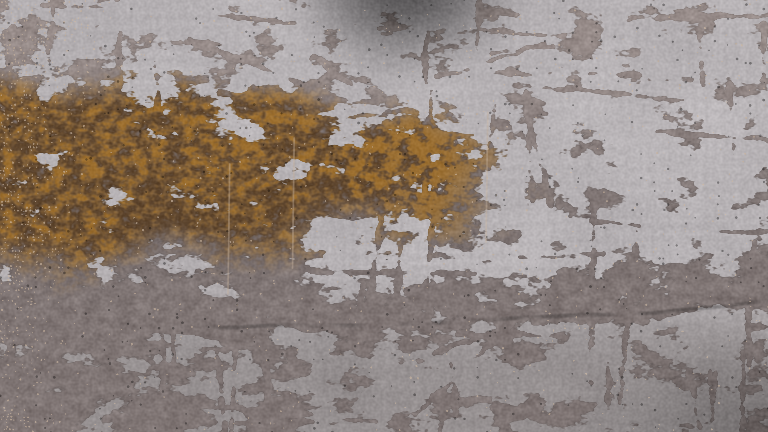
Reproduce this texture procedurally as a Shadertoy shader.

```glsl
// Weathered steel sheet: scratched grey paint over mauve primer with a field of ochre rust.

const vec3 STEEL_LIGHT = vec3(0.715, 0.698, 0.708);
const vec3 STEEL_DULL  = vec3(0.590, 0.568, 0.570);
const vec3 PRIMER      = vec3(0.500, 0.460, 0.455);
const vec3 PRIMER_PALE = vec3(0.590, 0.545, 0.535);
const vec3 RUST_DARK   = vec3(0.350, 0.250, 0.150);
const vec3 RUST_MID    = vec3(0.500, 0.365, 0.200);
const vec3 OCHRE       = vec3(0.680, 0.460, 0.130);
const vec3 CHIP_CREAM  = vec3(0.780, 0.700, 0.620);
const int SCRATCH_COUNT = 84;

vec2 hash22(vec2 p) {
    vec3 q = fract(p.xyx * vec3(0.1031, 0.1030, 0.0973));
    q += dot(q, q.yzx + 33.33);
    return fract((q.xx + q.yz) * q.zy);
}

float corner(vec2 cell, vec2 offset) {
    float angle = 6.2832 * hash22(cell).x;
    return dot(vec2(cos(angle), sin(angle)), offset);
}

// Gradient noise, roughly -0.7 to 0.7
float gradientNoise(vec2 p) {
    vec2 i = floor(p), f = fract(p), e = vec2(1, 0);
    vec2 u = f * f * f * (f * (f * 6.0 - 15.0) + 10.0);
    return mix(mix(corner(i, f), corner(i + e.xy, f - e.xy), u.x),
               mix(corner(i + e.yx, f - e.yx), corner(i + e.xx, f - e.xx), u.x), u.y);
}

float fbm(vec2 p, int octaves, float gain) {
    float sum = 0.0, amp = 1.0;
    for (int i = 0; i < octaves; i++) {
        sum += amp * gradientNoise(p);
        p = mat2(1.98, 0.22, -0.22, 1.98) * p + 17.3;
        amp *= gain;
    }
    return sum;
}

float segmentDistance(vec2 p, vec2 mid, vec2 halfSpan) {
    vec2 d = p - mid;
    return length(d - halfSpan * clamp(dot(d, halfSpan) / dot(halfSpan, halfSpan), -1.0, 1.0));
}

// Ragged scratches, mostly along the two axes, with a few diagonals
float scratches(vec2 p, float aspect) {
    float ink = 0.0;
    for (int i = 0; i < SCRATCH_COUNT; i++) {
        vec2 id = vec2(float(i), 7.0);
        vec2 mid = hash22(id) * vec2(aspect, 1.0);
        vec2 r = hash22(id + 41.0), s = hash22(id + 83.0);
        float tilt = (r.x - 0.5) * (s.x > 0.82 ? 1.8 : 0.22);
        float angle = tilt + (i % 2 == 0 ? 0.0 : 1.5708);
        float reach = mix(0.05, 0.22, r.y * r.y);
        float d = segmentDistance(p, mid, reach * vec2(cos(angle), sin(angle)));
        ink = max(ink, mix(0.65, 1.0, s.y) * smoothstep(0.010, 0.001, d));
    }
    return ink;
}

// Scattered round chips; density is the chance that a cell holds one
float chips(vec2 p, float cells, float density) {
    vec2 g = p * cells, id = floor(g);
    vec2 r = hash22(id + 5.0), spot = 0.3 + 0.4 * hash22(id + 71.0);
    float radius = mix(0.12, 0.28, r.y);
    return step(r.x, density) * smoothstep(radius + 0.12, radius - 0.08, length(fract(g) - spot));
}

void mainImage(out vec4 fragColor, in vec2 fragCoord) {
    vec2 uv = fragCoord / iResolution.xy;
    float aspect = iResolution.x / iResolution.y;
    vec2 p = fragCoord / iResolution.y;

    // Broad zones
    float broad = fbm(p * 3.5 + 4.0, 3, 0.5);
    float rustZone = smoothstep(-0.06, 0.42,
        1.0 - length((uv - vec2(0.10, 0.60)) / vec2(0.62, 0.25)) + 0.28 * broad);
    float seamY = 0.242 + 0.06 * uv.x * uv.x * uv.x + 0.008 * gradientNoise(p * vec2(7, 2));
    float ledge = smoothstep(-0.035, 0.015, uv.y - seamY)
                * smoothstep(0.15, 0.02, uv.y - seamY);
    float lowerLeft = smoothstep(0.55, 0.05, uv.x) * smoothstep(0.52, 0.38, uv.y);
    float below = smoothstep(0.26, 0.22, uv.y);

    // Where the grey paint has flaked away
    vec2 wobble = 0.008 * vec2(gradientNoise(p * 22.0), gradientNoise(p * 22.0 + 50.0));
    float flakes = fbm(p * vec2(7.0, 12.0), 5, 0.62);
    float bias = -0.31 + 0.66 * rustZone + 0.85 * ledge + 0.40 * lowerLeft + 0.13 * below
               + 0.22 * smoothstep(0.22, 0.0, uv.x);
    float loss = bias + flakes + 0.52 * scratches(p + wobble, aspect);
    float bare = smoothstep(-0.06, 0.06, loss);

    // Grey paint with faint brushing
    float brushing = gradientNoise(p * vec2(70, 5)) + gradientNoise(p * vec2(6, 60));
    vec3 steel = mix(STEEL_DULL, STEEL_LIGHT, smoothstep(0.12, 0.42, uv.y));
    steel += 0.022 * brushing + 0.04 * broad;

    // Primer and rust
    float mottle = fbm(p * vec2(26, 34) + 9.0, 3, 0.7);
    vec3 primer = mix(PRIMER, PRIMER_PALE, smoothstep(0.45, 0.95, uv.y)) + 0.06 * mottle;
    vec3 rust = mix(RUST_DARK, RUST_MID, smoothstep(-0.4, 0.25, mottle + 0.4 * broad));
    float ochreSpots = smoothstep(0.05, 0.6, mottle + 0.5 * broad + 0.35 * smoothstep(0.35, 0.6, uv.x));
    rust = mix(rust, OCHRE, 0.65 * ochreSpots);
    float rustMix = rustZone * smoothstep(-0.6, 0.15, mottle + 0.7 * rustZone - 0.2);
    vec3 under = mix(primer, rust, 0.92 * rustMix);
    under *= 1.0 - 0.12 * smoothstep(0.16, 0.0, abs(loss));
    vec3 color = mix(steel, under, bare);

    // Dark seam, smudge at the top and shaded corner
    float seam = smoothstep(0.008, 0.001, abs(uv.y - seamY)) * smoothstep(0.15, 0.35, uv.x);
    color *= 1.0 - 0.24 * seam * smoothstep(-0.3, 0.2, gradientNoise(p * vec2(12, 30)));
    float smudge = smoothstep(1.0, 0.0, length((uv - vec2(0.53, 1.03)) / vec2(0.18, 0.25)));
    color *= 1.0 - 0.52 * smudge;
    color *= 1.0 - 0.22 * smoothstep(0.3, 0.0, length(uv - vec2(1.0, 0.0)));

    // Thin pale vertical lines and cream chips
    for (int i = 0; i < 3; i++) {
        float x = 0.298 + 0.084 * float(i * i);
        float d = segmentDistance(p, vec2(x * aspect, 0.47 + 0.06 * float(i)), vec2(0.002, 0.15));
        color = mix(color, CHIP_CREAM, 0.42 * smoothstep(0.0035, 0.0005, d));
    }
    float edgeWear = smoothstep(0.14, 0.0, uv.x + 0.08 * broad);
    color = mix(color, CHIP_CREAM, 0.65 * chips(p + wobble, 130.0, 0.025 + 0.28 * edgeWear));
    color *= 1.0 - 0.35 * chips(p + 3.7, 95.0, 0.035);

    // Fine grain
    color += 0.05 * gradientNoise(p * 150.0) + 0.035 * gradientNoise(p * 83.0);
    fragColor = vec4(clamp(color, 0.0, 1.0), 1.0);
}
```
